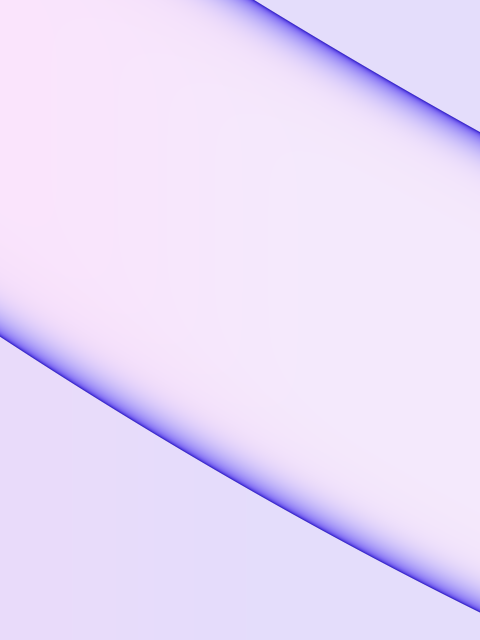
A Shadertoy shader for this background:

```glsl
// Signed distance above the parabola y = c.x + c.y * x + c.z * x * x
float curveDistance(vec2 p, vec3 c) {
    float height = c.x + p.x * (c.y + c.z * p.x);
    float slope = c.y + 2.0 * c.z * p.x;
    return (p.y - height) / sqrt(1.0 + slope * slope);
}

// Layered rim light that fades with the depth inside the band
vec3 rimGlow(vec3 color, float depth, float warmth) {
    float d = max(depth, 0.0);
    color = mix(color, vec3(0.945, 0.855, 0.975), warmth * exp(-pow(d / 0.095, 2.0)));
    color = mix(color, vec3(0.80, 0.78, 0.985), exp(-pow(d / 0.04, 2.0)));
    color = mix(color, vec3(0.40, 0.30, 0.95), exp(-d / 0.016));
    return mix(color, vec3(0.12, 0.06, 0.72), exp(-d / 0.002));
}

void mainImage(out vec4 fragColor, in vec2 fragCoord) {
    vec2 uv = fragCoord / iResolution.xy;
    vec2 p = uv * vec2(0.75, 1.0);
    float pixel = 1.0 / iResolution.y;

    // Band between two gently bent edges
    float lower = curveDistance(p, vec3(0.474, -0.6555, 0.1077));
    float upper = -curveDistance(p - vec2(0.3971, 0.0), vec3(1.0, -0.615, 0.085));
    float depth = min(lower, upper);

    // Pale backdrop, slightly pinker on the left
    vec3 backdrop = mix(vec3(0.915, 0.86, 0.98), vec3(0.895, 0.865, 0.985),
                        smoothstep(0.0, 0.6, uv.x));

    // Satin body, from pink to cool white
    vec3 body = mix(vec3(0.98, 0.895, 0.988), vec3(0.957, 0.915, 0.987),
                    smoothstep(0.0, 0.75, uv.x));
    float warmth = mix(0.8, 0.45, smoothstep(0.2, 1.0, uv.x));
    body = rimGlow(body, depth, warmth);

    float coverage = smoothstep(-0.7 * pixel, 0.7 * pixel, depth);
    fragColor = vec4(mix(backdrop, body, coverage), 1.0);
}
```
